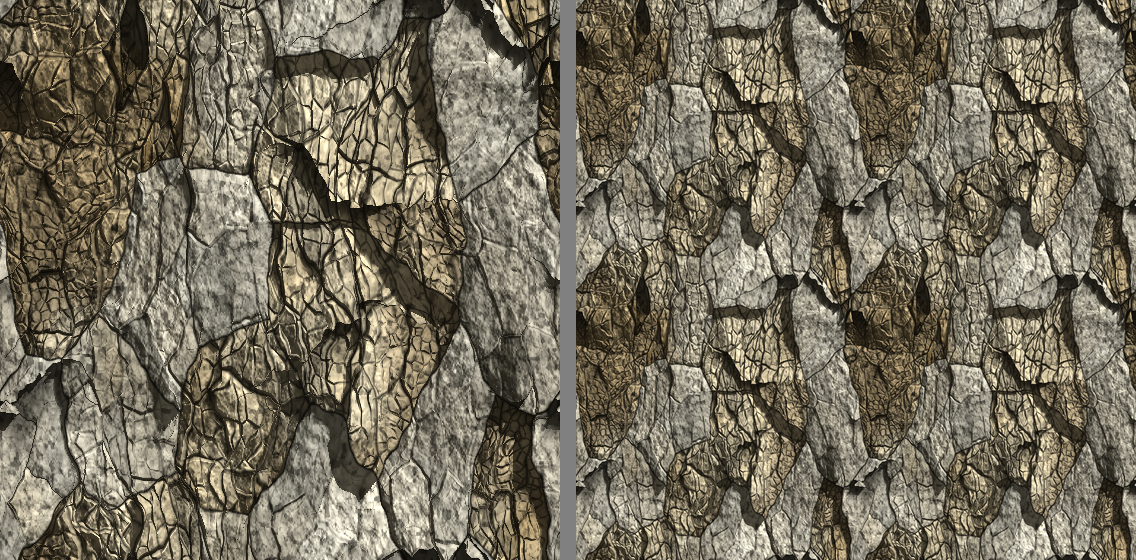
Left, the tile; right, the same tile 2 across and 2 down.
A Shadertoy shader for this texture:

```glsl
// Weathered limestone cliff: upright slabs, split blocks, splinters and rubble.
// Layers of stretched, wrapping Voronoi stones form a height field with ledges;
// it is lit from the upper right, with marched shadows, dark cracks and grit.

#define SLABS ivec2(6, 3)
#define BLOCKS ivec2(17, 7)
#define SPLINTERS ivec2(46, 20)
#define CHIPS ivec2(64, 52)
#define LEDGES 3.0
#define LEDGE_DEPTH 0.065
#define SLAB_DEPTH 0.05
#define WARP 0.12
#define TILT vec2(1.1, 0.6)
#define SUN_DIR normalize(vec3(0.45, 0.55, 0.70))
#define SUN_POWER 0.88
#define AMBIENT vec3(0.24, 0.23, 0.205)

struct Stone { vec2 offset; float edge; vec3 rnd; };
struct Rock { float height, crack, solid, rubble, recess; vec2 warped; vec3 broad, rnd; };

// Integer hash of a grid cell that wraps after n cells
vec3 hash3(ivec2 cell, ivec2 n, int seed) {
    uvec3 v = uvec3(ivec3((cell + 8 * n) % n, seed));
    v = v * 1664525u + 1013904223u;
    v.x += v.y * v.z; v.y += v.z * v.x; v.z += v.x * v.y;
    v ^= v >> 16u;
    v.x += v.y * v.z; v.y += v.z * v.x; v.z += v.x * v.y;
    return vec3(v & 65535u) / 65535.0;
}

// Three independent channels of wrapping value noise
vec3 noise(vec2 uv, ivec2 n, int seed) {
    vec2 p = uv * vec2(n), f = fract(p);
    ivec2 c = ivec2(floor(p));
    f = f * f * (3.0 - 2.0 * f);
    vec3 low = mix(hash3(c, n, seed), hash3(c + ivec2(1, 0), n, seed), f.x);
    vec3 high = mix(hash3(c + ivec2(0, 1), n, seed), hash3(c + ivec2(1, 1), n, seed), f.x);
    return mix(low, high, f.y);
}

vec3 fbm(vec2 uv, ivec2 n, int seed) {
    return (4.0 * noise(uv, n, seed) + 2.0 * noise(uv, n * 2, seed + 20)
        + noise(uv, n * 4, seed + 40)) / 7.0;
}

// Nearest Voronoi stone; offset and edge distance are in canvas units
Stone stones(vec2 uv, ivec2 n, int seed) {
    vec2 size = vec2(n), p = uv * size, base = floor(p);
    vec2 nearest = vec2(9.0), second = vec2(9.0);
    vec3 rnd = vec3(0.0);
    for (int y = -1; y <= 1; y++)
    for (int x = -1; x <= 1; x++) {
        vec2 cell = base + vec2(x, y);
        vec3 h = hash3(ivec2(cell), n, seed);
        vec2 d = cell + 0.1 + 0.8 * h.xy - p;
        if (dot(d, d) < dot(nearest, nearest)) {
            second = nearest; nearest = d; rnd = h;
        } else if (dot(d, d) < dot(second, second)) second = d;
    }
    vec2 across = normalize(second - nearest);
    float edge = dot(0.5 * (nearest + second), across) / length(size * across);
    return Stone(-nearest / size, edge, rnd);
}

// Tilted stone face falling into a crack at its rim
float face(Stone s, float depth, float bevel) {
    return (depth * s.rnd.z + dot(s.offset, (s.rnd.xy - 0.5) * TILT)) * smoothstep(0.0, bevel, s.edge);
}

// Large forms: slabs, blocks and overhanging ledges
Rock cliff(vec2 uv) {
    Rock r;
    r.broad = fbm(uv, ivec2(4, 3), 1);
    vec3 ragged = fbm(uv, ivec2(24, 14), 2);
    r.warped = uv + WARP * (r.broad.xy - 0.5) + 0.03 * (ragged.xy - 0.5);
    Stone slab = stones(r.warped, SLABS, 3);
    Stone block = stones(r.warped, BLOCKS, 4);
    r.rnd = block.rnd;
    r.solid = smoothstep(0.45, 0.65, slab.rnd.z);

    float layer = fract(LEDGES * uv.y + 1.5 * (r.broad.z - 0.5) + 0.35 * (slab.rnd.x - 0.5)
        + 0.14 * block.rnd.y + 0.2 * (ragged.z - 0.5));
    float overhang = smoothstep(0.3, 0.65, noise(uv, ivec2(5, 3), 5).x);
    r.recess = overhang * smoothstep(0.72, 0.98, layer);
    r.rubble = smoothstep(0.5, 0.66, r.broad.y + 0.14 * (layer - 0.5)) * (1.0 - 0.8 * r.solid);

    r.height = LEDGE_DEPTH * overhang * (1.0 - layer) + SLAB_DEPTH * slab.rnd.z
        + dot(slab.offset, (slab.rnd.xy - 0.5) * TILT) + 0.5 * min(slab.edge, 0.02)
        + face(block, 0.02, 0.006) * mix(1.0, 0.25, r.solid);
    r.crack = max(1.0 - smoothstep(0.0, 0.004, slab.edge),
        (1.0 - smoothstep(0.0, 0.0035, block.edge)) * mix(0.9, 0.3, r.solid));
    return r;
}

// Small forms: splinters, chips and grit on top of the cliff
Rock detailed(vec2 uv, vec3 grit) {
    Rock r = cliff(uv);
    Stone splinter = stones(r.warped, SPLINTERS, 7);
    Stone chip = stones(r.warped, CHIPS, 8);
    float broken = 1.0 - 0.85 * r.solid;
    r.height += broken * mix(face(splinter, 0.008, 0.004), face(chip, 0.008, 0.004), r.rubble);
    r.height += 0.008 * grit.x;
    float rim = mix(splinter.edge, chip.edge, r.rubble);
    r.crack = max(r.crack, 0.7 * broken * (1.0 - smoothstep(0.0, 0.0028, rim)));
    return r;
}

vec3 gritAt(vec2 uv) { return fbm(uv, ivec2(96, 64), 9); }

void mainImage(out vec4 fragColor, in vec2 fragCoord) {
    vec2 uv = fragCoord / iResolution.xy, step2 = vec2(0.0018, 0.0);
    vec3 grit = gritAt(uv);
    Rock r = detailed(uv, grit);

    // Surface slope and direct light
    float dx = detailed(uv + step2.xy, gritAt(uv + step2.xy)).height - r.height;
    float dy = detailed(uv + step2.yx, gritAt(uv + step2.yx)).height - r.height;
    vec3 normal = normalize(vec3(-vec2(dx, dy) / step2.x, 1.0));
    float light = max(dot(normal, SUN_DIR), 0.0);

    // Shadow cast by the large forms
    float ground = cliff(uv).height, shadow = 0.0;
    vec2 toSun = normalize(SUN_DIR.xy);
    float rise = SUN_DIR.z / length(SUN_DIR.xy);
    for (int i = 1; i <= 7; i++) {
        float reach = 0.008 * (float(i) - 0.5 * grit.z);
        float blocker = cliff(uv + toSun * reach).height - ground - rise * reach;
        shadow = max(shadow, clamp(blocker / 0.012, 0.0, 1.0));
    }

    // Stone colours: cream and ochre breaks, grey weathered slabs, brown soil
    vec3 stone = mix(vec3(0.83, 0.78, 0.66), vec3(0.68, 0.58, 0.40), smoothstep(0.54, 0.72, r.broad.z));
    stone = mix(stone, vec3(0.73, 0.725, 0.69), clamp(r.solid * 0.8 + 0.4 * r.rnd.x, 0.0, 1.0));
    stone = mix(stone, vec3(0.52, 0.46, 0.36), 0.7 * r.rubble);
    stone *= (0.82 + 0.36 * r.rnd.y) * (0.7 + 0.6 * grit.y);
    stone *= 1.0 - 0.4 * smoothstep(0.6, 0.74, grit.z);

    vec3 color = stone * (AMBIENT + SUN_POWER * light * (1.0 - 0.9 * shadow));
    color *= (1.0 - 0.7 * r.crack) * (1.0 - 0.55 * r.recess);
    fragColor = vec4(clamp(color + vec3(0.02, 0.016, 0.006), 0.0, 1.0), 1.0);
}
```
